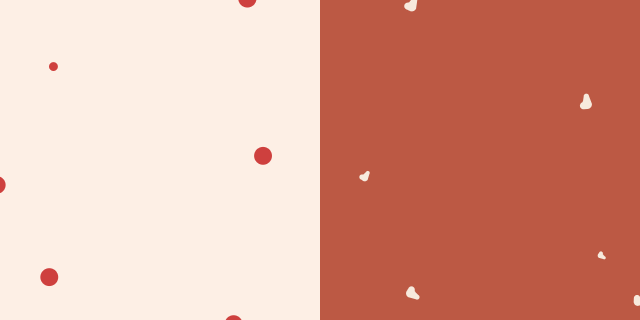
A Shadertoy shader for this pattern:

```glsl
const vec3 CREAM = vec3(0.992, 0.937, 0.898);
const vec3 TERRACOTTA = vec3(0.738, 0.349, 0.267);
const vec3 DOT_RED = vec3(0.808, 0.251, 0.243);
const vec3 SEED_CREAM = vec3(0.969, 0.918, 0.867);

const float SPLIT_X = 1.0;      // panel border, in canvas heights
const float LOBE_BLEND = 0.2;   // softness of the seed's inner curve

// Dots: centre x, y and radius, in canvas heights
const vec3 DOTS[6] = vec3[6](
    vec3(0.773, 1.005, 0.0285),
    vec3(0.167, 0.792, 0.0138),
    vec3(0.822, 0.513, 0.0279),
    vec3(-0.010, 0.422, 0.0275),
    vec3(0.154, 0.134, 0.0279),
    vec3(0.730, -0.013, 0.0279));

// Seeds: centre x, y, size and turn in radians
const vec4 SEEDS[6] = vec4[6](
    vec4(1.287, 0.988, 0.0260, -0.50),
    vec4(1.831, 0.682, 0.0260, 0.00),
    vec4(1.141, 0.4505, 0.0190, -0.65),
    vec4(1.881, 0.2005, 0.0146, -2.20),
    vec4(1.291, 0.082, 0.0245, -2.20),
    vec4(2.001, 0.060, 0.0234, -1.70));

float smoothUnion(float a, float b, float k) {
    float h = max(k - abs(a - b), 0.0) / k;
    return min(a, b) - 0.25 * h * h * k;
}

// Capsule whose radius changes from end a to end b
float taperedCapsule(vec2 p, vec2 a, vec2 b, float radiusA, float radiusB) {
    vec2 axis = b - a;
    float t = clamp(dot(p - a, axis) / dot(axis, axis), 0.0, 1.0);
    return length(p - a - axis * t) - mix(radiusA, radiusB, t);
}

// Upright seed: tapered body with a side lobe at the lower left
float seedDistance(vec2 p) {
    float body = taperedCapsule(p, vec2(0.15, -0.30), vec2(0.05, 0.65), 0.57, 0.32);
    float lobe = length(p - vec2(-0.30, -0.48)) - 0.42;
    return smoothUnion(body, lobe, LOBE_BLEND);
}

// Takes p into the frame of a shape turned by angle
vec2 unrotate(vec2 p, float angle) {
    float c = cos(angle), s = sin(angle);
    return vec2(c * p.x + s * p.y, c * p.y - s * p.x);
}

float coverage(float dist, float pixel) {
    return clamp(0.5 - dist / pixel, 0.0, 1.0);
}

void mainImage(out vec4 fragColor, in vec2 fragCoord) {
    vec2 p = fragCoord / iResolution.y;
    float pixel = 1.0 / iResolution.y;

    // Nearest dot and nearest seed
    float dots = 1e3;
    float seeds = 1e3;
    for (int i = 0; i < 6; i++) {
        dots = min(dots, length(p - DOTS[i].xy) - DOTS[i].z);
        vec4 seed = SEEDS[i];
        vec2 local = unrotate(p - seed.xy, seed.w) / seed.z;
        seeds = min(seeds, seedDistance(local) * seed.z);
    }

    // Two panels, each with its own scatter
    vec3 leftPanel = mix(CREAM, DOT_RED, coverage(dots, pixel));
    vec3 rightPanel = mix(TERRACOTTA, SEED_CREAM, coverage(seeds, pixel));
    vec3 color = mix(rightPanel, leftPanel, coverage(p.x - SPLIT_X, pixel));
    fragColor = vec4(color, 1.0);
}
```
